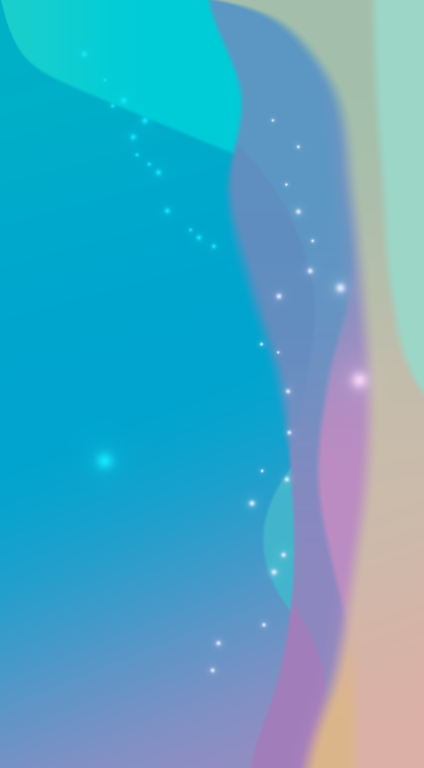
Give the GLSL for this background, as a Shadertoy shader.

```glsl
// Edge positions across the canvas, at nine even depths from top to bottom
const float RIBBON_LEFT[9] = float[9](.493, .569, .540, .592, .661, .687, .692, .661, .592);
const float RIBBON_RIGHT[9] = float[9](.668, .794, .829, .853, .870, .863, .832, .794, .725);
const float PINK_LEFT[9] = float[9](1., .92, .853, .827, .773, .751, .791, .858, .95);
const float SHADE_RIGHT[9] = float[9](.2, .45, .652, .739, .723, .675, .6, .5, .4);
const float PLUM_RIGHT[9] = float[9](.5, .5, .5, .5, .5, .6, .664, .763, .755);
const float MINT_LEFT[9] = float[9](.882, .889, .905, .922, .985, 1.2, 1.4, 1.6, 1.8);

const vec3 SEA_TOP = vec3(.0, .69, .78);
const vec3 SEA_MID = vec3(.0, .645, .81);
const vec3 SEA_LOW = vec3(.53, .56, .765);
const vec3 TEAL = vec3(.0, .80, .845);
const vec3 TEAL_PALE = vec3(.10, .81, .80);
const vec3 RIBBON_TOP = vec3(.36, .59, .765);
const vec3 RIBBON_LOW = vec3(.55, .53, .75);
const vec3 SHADE = vec3(.38, .54, .745);
const vec3 PINK = vec3(.73, .55, .76);
const vec3 PLUM = vec3(.63, .49, .73);
const vec3 AQUA = vec3(.26, .71, .80);
const vec3 SAGE = vec3(.64, .75, .67);
const vec3 SAND = vec3(.79, .735, .67);
const vec3 BLUSH = vec3(.86, .69, .65);
const vec3 MINT = vec3(.61, .84, .78);
const vec3 AMBER = vec3(.86, .71, .54);
const vec3 STAR_CYAN = vec3(.08, .90, .98);
const vec3 STAR_WHITE = vec3(.88, .92, 1.);
const vec3 STAR_ROSE = vec3(.96, .83, .96);

const float CRISP = .006;
const float SOFT = .025;
const int STARS = 32;
const int CYAN_STARS = 13;
const float STAR_SIZE = .0028;

// Smooth curve through nine evenly spaced values
float curve(float k[9], float depth) {
    float t = clamp(depth, 0., 1.) * 8.;
    int i = min(int(t), 7);
    float f = t - float(i);
    float a = k[max(i - 1, 0)], b = k[i], c = k[i + 1], d = k[min(i + 2, 8)];
    return b + .5 * f * (c - a + f * (2. * a - 5. * b + 4. * c - d
         + f * (3. * (b - c) + d - a)));
}

// Coverage to the right of an edge
float past(float edge, float x, float blur) {
    return smoothstep(-blur, blur, x - edge);
}

float hash(float n) {
    return fract(sin(n * 127.1 + 3.7) * 4375.85);
}

// Bright core with a faint halo
float glow(vec2 offset, float size) {
    float r = dot(offset, offset) / (size * size);
    return .85 * exp(-r) + .12 * exp(-r * .15);
}

vec3 seaColor(vec2 p) {
    vec3 c = mix(SEA_TOP, SEA_MID, smoothstep(.05, .5, p.y + .15 * p.x));
    c = mix(c, SEA_LOW, smoothstep(.58, 1.18, p.y + .22 * p.x) * 1.1);
    float tealEdge = .074 + .229 * p.x - .081 * exp(-p.x / .033);
    vec3 teal = mix(TEAL_PALE, TEAL, smoothstep(0., .35, p.x));
    c = mix(c, teal, past(p.y, tealEdge, .004));
    float bend = (p.y - .703) / .094;
    return mix(c, AQUA, past(.621 + .066 * bend * bend, p.x, CRISP));
}

vec3 ribbonColor(vec2 p, float right) {
    vec3 c = mix(RIBBON_TOP, RIBBON_LOW, smoothstep(.25, .8, p.y));
    float shade = 1. - past(curve(SHADE_RIGHT, p.y), p.x, CRISP);
    c = mix(c, SHADE, .7 * shade * (1. - smoothstep(.4, .6, p.y)));
    float pink = past(curve(PINK_LEFT, p.y), p.x, .01);
    c = mix(c, PINK, pink * smoothstep(.25, .62, p.y));
    c = mix(c, PLUM, 1. - past(curve(PLUM_RIGHT, p.y), p.x, CRISP) - step(p.y, .72) * shade * 0.)
      * step(.72, p.y) + c * step(p.y, .72);
    float fringe = past(right - .02, p.x, .04) * smoothstep(.05, .25, p.y);
    return mix(c, PINK, .35 * fringe);
}

vec3 shoreColor(vec2 p, float right) {
    vec3 c = mix(SAGE, SAND, smoothstep(.1, .65, p.y));
    c = mix(c, BLUSH, smoothstep(.6, 1., p.y + .2 * (p.x - .9)));
    float wedge = 1. - past(.837, p.x, .02);
    c = mix(c, AMBER, wedge * smoothstep(.78, .95, p.y));
    return mix(c, MINT, past(curve(MINT_LEFT, p.y), p.x, .015));
}

void mainImage(out vec4 fragColor, in vec2 fragCoord) {
    vec2 p = fragCoord / iResolution.xy;
    p.y = 1. - p.y;
    vec2 scale = vec2(iResolution.x / iResolution.y, 1.);

    // Sea, ribbon and shore
    float left = curve(RIBBON_LEFT, p.y);
    float right = curve(RIBBON_RIGHT, p.y) - .159 * exp(-p.y / .018);
    float leftBlur = mix(.01, SOFT, smoothstep(.18, .35, p.y));
    leftBlur = mix(leftBlur, CRISP, smoothstep(.5, .62, p.y));
    vec3 color = mix(seaColor(p), ribbonColor(p, right), past(left, p.x, leftBlur));
    color = mix(color, shoreColor(p, right), past(right, p.x, SOFT));

    // Stars drifting along two streams
    for (int i = 0; i < STARS; i++) {
        float n = float(i);
        bool cyan = i < CYAN_STARS;
        float t = cyan ? n / float(CYAN_STARS) : (n - float(CYAN_STARS)) / float(STARS - CYAN_STARS);
        vec2 upper = vec2(.2 + .33 * t, .09 + .25 * t);
        vec2 lower = vec2(.67 - .18 * smoothstep(.6, .95, t) + .04 * sin(t * 9.), .155 + .76 * t);
        vec2 jitter = (vec2(hash(n), hash(n + 40.)) - .5) * vec2(.11, .04);
        vec2 star = (cyan ? upper : lower) + jitter;
        float size = STAR_SIZE * mix(.6, 1.4, hash(n + 80.));
        color = mix(color, cyan ? STAR_CYAN : STAR_WHITE, glow((p - star) * scale, size));
    }

    // Large glows
    color = mix(color, STAR_CYAN, glow((p - vec2(.247, .600)) * scale, .0105));
    color = mix(color, STAR_ROSE, glow((p - vec2(.848, .495)) * scale, .0105));
    color = mix(color, STAR_WHITE, glow((p - vec2(.803, .375)) * scale, .006));

    fragColor = vec4(color, 1.);
}
```
